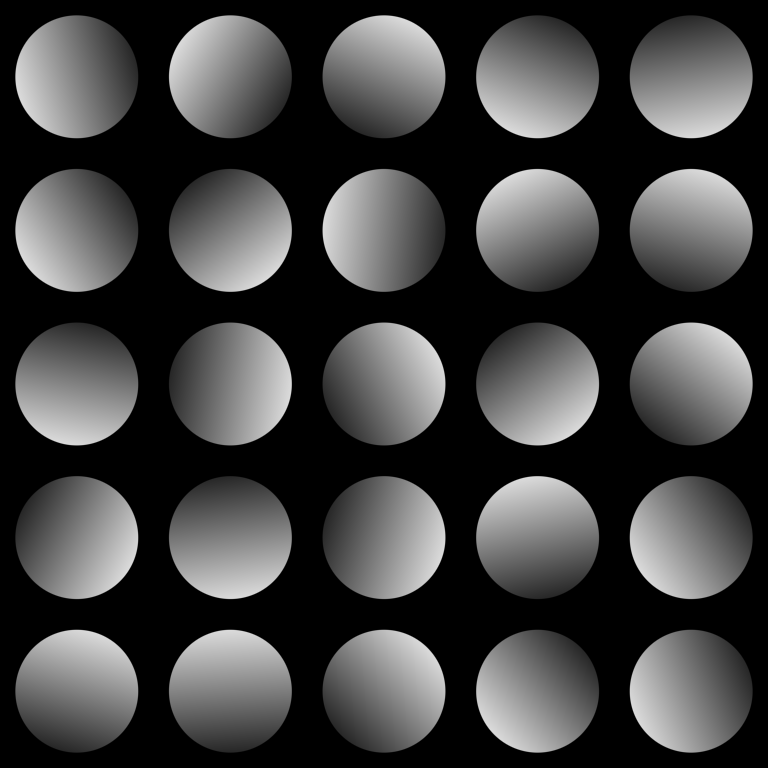
Reproduce this pattern procedurally as a Shadertoy shader.

```glsl
// Five by five grid of grey discs on black, each shaded by a linear gradient in its own direction.

const float TAU = 6.2831853;
const float REPEATS = 5.0;
const float RADIUS = 0.4;           // in cells
const float SOFTNESS = 0.004;       // half width of the rim blend, in cells
const float DARK = 0.15;
const float LIGHT = 0.86;
const vec3 BACKGROUND = vec3(0.0);

// Random value from 0 to 1 for a cell
float hash21(vec2 cell) {
    vec3 p = fract(vec3(cell.xyx) * 0.1031 + 0.37);
    p += dot(p, p.yzx + 33.33);
    return fract((p.x + p.y) * p.z);
}

// Signed distance to a circle around the origin
float circleDistance(vec2 p, float radius) {
    return length(p) - radius;
}

// Linear ramp across the disc, brightest along the given angle
float linearShade(vec2 p, float angle, float radius) {
    vec2 direction = vec2(cos(angle), sin(angle));
    float t = 0.5 + 0.5 * dot(p, direction) / radius;
    return mix(DARK, LIGHT, clamp(t, 0.0, 1.0));
}

void mainImage(out vec4 fragColor, in vec2 fragCoord) {
    // Grid cells, with wrapped indices
    vec2 grid = fragCoord / iResolution.xy * REPEATS;
    vec2 cell = mod(floor(grid), REPEATS);
    vec2 local = fract(grid) - 0.5;

    // Gradient turned at random in each cell
    float angle = TAU * hash21(cell);
    vec3 disc = vec3(linearShade(local, angle, RADIUS));

    // Smooth rim, at least one pixel wide
    float pixel = REPEATS / min(iResolution.x, iResolution.y);
    float edge = max(SOFTNESS, 0.75 * pixel);
    float mask = 1.0 - smoothstep(-edge, edge, circleDistance(local, RADIUS));

    fragColor = vec4(mix(BACKGROUND, disc, mask), 1.0);
}
```
